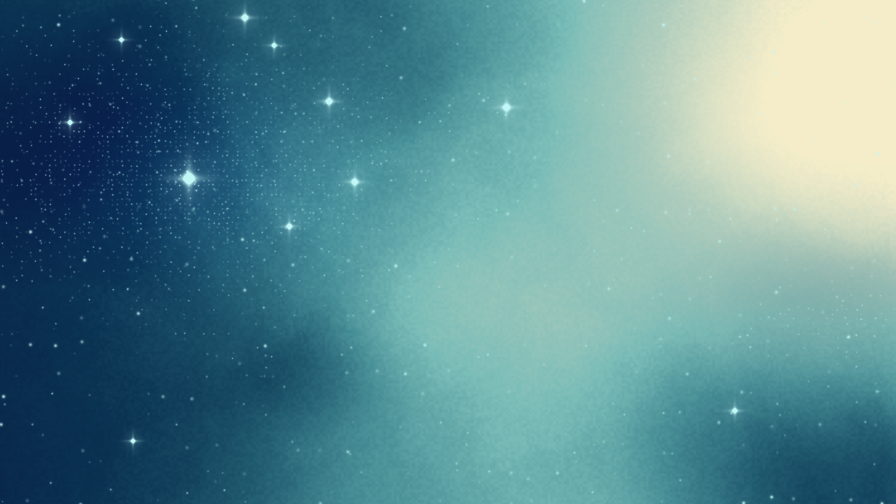
Reproduce this background procedurally as a Shadertoy shader.

```glsl
// Teal nebula from navy night to a cream glow, with dust and glinting stars.
#define TONE_LEFT 0.5
#define TONE_SLOPE 3.2
#define CLOUD_WARP 0.10
#define CLOUD_RELIEF 0.75
#define GRAIN 0.22
#define STAR_COLOR vec3(0.76, 0.97, 0.97)

// Colour ramp, dark to light
const vec3 RAMP[7] = vec3[7](
    vec3(0.03, 0.12, 0.27), vec3(0.04, 0.20, 0.32), vec3(0.13, 0.36, 0.44),
    vec3(0.28, 0.56, 0.59), vec3(0.48, 0.74, 0.72), vec3(0.68, 0.80, 0.74),
    vec3(0.96, 0.93, 0.79));

float hash(vec2 p) {
    vec3 q = fract(p.xyx * 0.1031);
    q += dot(q, q.yzx + 33.33);
    return fract((q.x + q.y) * q.z);
}

float noise(vec2 p) {
    vec2 cell = floor(p), f = fract(p);
    f = f * f * (3.0 - 2.0 * f);
    return mix(mix(hash(cell), hash(cell + vec2(1, 0)), f.x),
               mix(hash(cell + vec2(0, 1)), hash(cell + vec2(1, 1)), f.x), f.y);
}

float fbm(vec2 p) {
    float sum = 0.0, amplitude = 0.5;
    for (int i = 0; i < 5; i++) {
        sum += amplitude * noise(p);
        p = mat2(1.6, 1.2, -1.2, 1.6) * p + 7.3;
        amplitude *= 0.5;
    }
    return sum;
}

// Soft elliptical spot
float spot(vec2 p, vec2 center, vec2 radius) {
    vec2 d = (p - center) / radius;
    return exp(-dot(d, d));
}

vec3 ramp(float tone) {
    tone = clamp(tone, 0.0, 5.999);
    int i = int(tone);
    return mix(RAMP[i], RAMP[i + 1], fract(tone));
}

// Position on the ramp: diagonal base plus light and dark clouds
float skyTone(vec2 p) {
    float tone = TONE_LEFT + TONE_SLOPE * p.x;
    tone += 0.5 * spot(p, vec2(0.0, 1.0), vec2(0.20));
    tone -= 1.1 * spot(p, vec2(0.19, 0.75), vec2(0.20, 0.22));
    tone -= 0.5 * spot(p, vec2(0.85, 0.95), vec2(0.30, 0.22));
    tone += 0.8 * spot(p, vec2(0.87, 0.41), vec2(0.30, 0.18));
    tone -= 0.8 * spot(p, vec2(0.57, 0.28), vec2(0.15, 0.12));
    tone -= 0.3 * spot(p, vec2(0.42, 0.08), vec2(0.25, 0.15));
    tone += 0.7 * spot(p, vec2(1.52, 0.81), vec2(0.28, 0.24));
    tone -= 4.5 * spot(p, vec2(1.75, 0.02), vec2(0.38));
    tone -= 0.7 * spot(p, vec2(1.38, 0.15), vec2(0.18, 0.15));
    return tone;
}

// Random round stars, one candidate per grid cell
float starField(vec2 p, float cells, float density, float radius) {
    vec2 g = p * cells, id = floor(g);
    vec2 center = 0.3 + 0.4 * vec2(hash(id + 11.7), hash(id + 47.1));
    float d = length(fract(g) - center) / (cells * radius);
    float power = hash(id + 83.9);
    return step(hash(id), density) * (0.2 + 0.8 * power * power) * exp(-d * d);
}

// Bright star with a cross-shaped glint and halo
float glint(vec2 p, vec2 center, float size) {
    vec2 d = abs(p - center);
    vec2 thin = exp(-d * d / (size * size * 0.012));
    vec2 arm = exp(-d / (size * 0.35));
    float r2 = dot(d, d) / (size * size);
    return 0.7 * (thin.y * arm.x + thin.x * arm.y)
         + exp(-r2 * 28.0) + 0.12 * exp(-r2 * 1.5);
}

void mainImage(out vec4 fragColor, in vec2 fragCoord) {
    vec2 p = fragCoord / iResolution.y;

    // Sky and clouds
    vec2 warp = vec2(fbm(p * 3.0), fbm(p * 3.0 + 31.0)) - 0.48;
    float relief = fbm(p * 4.5 + warp * 2.0 + 5.0) - 0.48;
    float calm = 1.0 - 0.7 * spot(p, vec2(1.55, 0.75), vec2(0.35, 0.30));
    float tone = skyTone(p + CLOUD_WARP * warp) + CLOUD_RELIEF * calm * relief;
    tone += GRAIN * calm * (noise(p * 190.0) - 0.5);
    vec3 color = ramp(tone);

    // Grey haze at right and blue shimmer at left
    color = mix(color, vec3(0.47, 0.60, 0.60), 0.4 * spot(p, vec2(1.64, 0.40), vec2(0.25, 0.12)));
    color += vec3(0.0, 0.01, 0.05) * spot(p, vec2(0.40, 0.65), vec2(0.30, 0.20));

    // Dust and scattered stars
    float dust = spot(p, vec2(0.34, 0.67), vec2(0.36, 0.20))
               + 0.35 * spot(p, vec2(1.66, 0.38), vec2(0.14, 0.08));
    float light = 0.55 * starField(p, 105.0, 0.65 * dust, 0.0017);
    light += 0.6 * starField(p + 3.1, 52.0, 0.06 + 0.30 * dust, 0.0022);
    light += 0.9 * starField(p + 8.6, 19.0, 0.22, 0.0032);

    // Leading stars
    light += glint(p, vec2(0.375, 0.646), 0.060);
    light += glint(p, vec2(0.653, 0.799), 0.034);
    light += glint(p, vec2(1.005, 0.787), 0.038);
    light += glint(p, vec2(0.486, 0.965), 0.034);
    light += glint(p, vec2(0.704, 0.639), 0.034);
    light += glint(p, vec2(0.544, 0.910), 0.024);
    light += glint(p, vec2(0.139, 0.757), 0.024);
    light += glint(p, vec2(0.241, 0.921), 0.022);
    light += glint(p, vec2(0.574, 0.551), 0.028);
    light += glint(p, vec2(1.458, 0.185), 0.026);
    light += glint(p, vec2(0.264, 0.125), 0.022);
    color = mix(color, STAR_COLOR, clamp(light, 0.0, 1.0));

    fragColor = vec4(clamp(color, 0.0, 1.0), 1.0);
}
```
